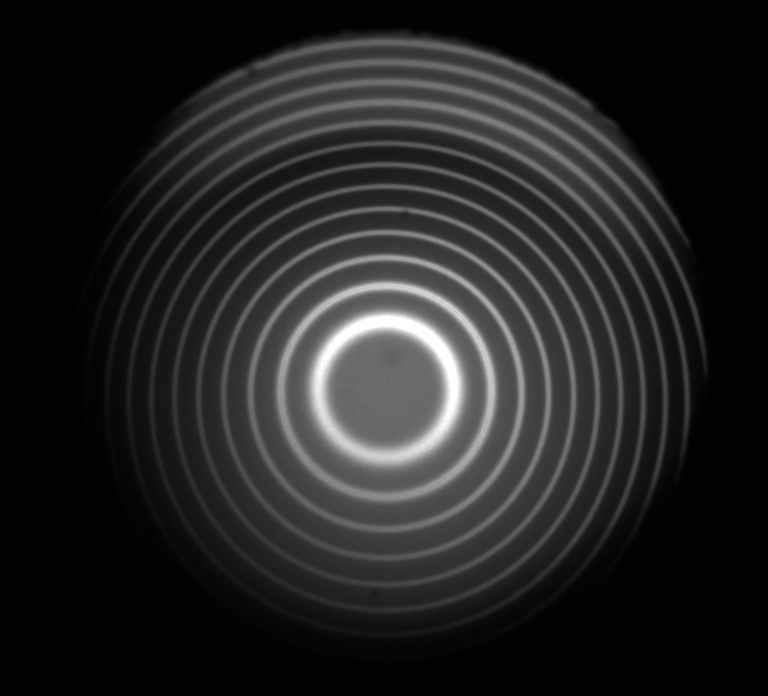
This background is drawn by a WebGL 1 fragment shader. Its source:

```glsl
precision highp float;
// Concentric interference fringes seen through a round, softly lit aperture.
// Ring radii follow a hyperbolic law; a tilt shifts the outer rings and light,
// and a haze brightens the upper rim. Lengths are in canvas heights.

uniform vec2 u_resolution;

#define RING_CENTER vec2(0.003, 0.441)
#define RING_COUNT 13
#define RING_START 0.2241
#define RING_STEP 0.0281
#define RING_BEND 0.2017
#define FIRST_RADIUS 0.0965
#define RING_SHIFT 0.064
#define APERTURE_OFFSET vec2(0.0, 0.055)
#define APERTURE_RADIUS 0.469
#define HAZE_LEVEL 0.17
#define GRAIN 0.012

float hash(vec2 p) {
  return fract(sin(dot(p, vec2(127.1, 311.7))) * 4375.85);
}

float noise(vec2 p) {
  vec2 i = floor(p), f = fract(p);
  f = f * f * (3.0 - 2.0 * f);
  return mix(mix(hash(i), hash(i + vec2(1.0, 0.0)), f.x),
             mix(hash(i + vec2(0.0, 1.0)), hash(i + vec2(1.0, 1.0)), f.x), f.y);
}

float bell(float x) {
  return exp(-x * x);
}

// Dark speck with a soft outline
float speck(vec2 p, vec2 center, float size) {
  return bell(length(p - center) / size);
}

// Sum of all fringes at radius r; blur widens the lines
float fringes(float r, float blur) {
  float light = 0.0;
  for (int i = 0; i < RING_COUNT; i++) {
    float n = float(i);
    float reach = RING_START + RING_STEP * n;
    float radius = sqrt(reach * reach - RING_BEND * RING_BEND);
    float width = 0.004 + 0.0097 * exp(-1.1 * n) + blur;
    float d = (r - radius) / width;
    float level = 0.26 - 0.28 * radius
                + 0.35 * exp((FIRST_RADIUS - radius) / 0.072);
    float groove = 0.16 * step(0.5, n) * bell((r - radius) / 0.0017);
    float glow = 0.1 / (1.0 + 0.25 * d * d);
    light += level * (bell(d) - groove + glow);
  }
  return light;
}

void main() {
  vec2 p = (gl_FragCoord.xy - vec2(0.5 * u_resolution.x, 0.0)) / u_resolution.y;
  p -= RING_CENTER;
  float dist = length(p);
  vec2 dir = p / max(dist, 0.0001);

  // Outer rings drift downward
  float outer = max(dist - FIRST_RADIUS, 0.0);
  float r = dist + RING_SHIFT * outer * dir.y;

  // Uneven light: brighter toward the top and the right
  float tilt = dir.y * (0.28 + 1.18 * outer) + dir.x * (0.1 + 1.32 * outer);
  float lit = max(1.0 + tilt, 0.0);

  // Haze along the upper rim
  float upward = smoothstep(0.4, 1.0, dot(dir, vec2(0.12, 0.993)));
  float haze = upward * smoothstep(0.36, 0.43, r);

  // Aperture: crisp at the upper right, soft elsewhere, with a rough edge
  vec2 q = p - APERTURE_OFFSET;
  float span = length(q) + 0.006 * (noise(q * 70.0) - 0.5);
  float crisp = smoothstep(-0.4, 0.6, dot(dir, vec2(0.5, 0.866)));
  float softness = mix(0.11, 0.022, crisp);
  float mask = 1.0 - smoothstep(APERTURE_RADIUS - softness, APERTURE_RADIUS, span);
  float vignette = 1.0 - smoothstep(0.27, 0.5, span);

  // Central glow and dim floor
  float floorLight = 0.08 + smoothstep(0.05, 0.3, dist)
                   * (0.035 * dir.x - 0.02 * dir.y);
  float light = 0.33 * bell(r / 0.216) + floorLight * vignette;
  light += HAZE_LEVEL * haze;
  light += lit * fringes(r, 0.0022 * haze);

  // Dust and a faint smudge in the middle
  float dust = 0.4 * speck(p, vec2(-0.193, 0.458), 0.009)
             + 0.3 * speck(p, vec2(0.028, 0.254), 0.006)
             + 0.3 * speck(p, vec2(-0.015, -0.294), 0.006)
             + 0.08 * speck(p, vec2(0.007, 0.043), 0.015);
  light *= 1.0 - dust;
  light *= 1.0 + GRAIN * 4.0 * (noise(p * 260.0) - 0.5);

  float gray = clamp(light * mask + 0.006, 0.0, 1.0);
  gl_FragColor = vec4(vec3(gray), 1.0);
}
```
